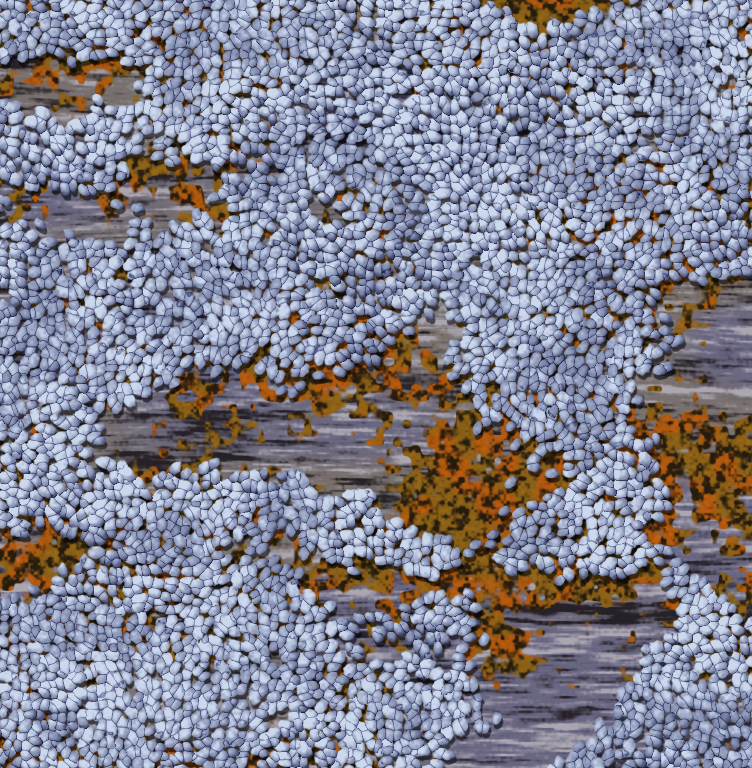
Give the GLSL for this texture, as a Shadertoy shader.

```glsl
// Pale blue lichen and ochre moss growing over weathered, horizontally grained wood.

const float LOBE_CELLS = 80.0;      // lichen lobes per canvas height
const float LICHEN_BIAS = 0.10;     // higher spreads the lichen
const float MOSS_LEVEL = 0.49;      // lower spreads the moss
const vec2 LIGHT_DIR = vec2(-0.45, 0.89);
const vec2 SHADOW_SHIFT = vec2(-0.002, 0.006);

const vec3 LICHEN_DEEP = vec3(0.14, 0.15, 0.24);
const vec3 LICHEN_SHADE = vec3(0.32, 0.35, 0.51);
const vec3 LICHEN_MID = vec3(0.54, 0.58, 0.71);
const vec3 LICHEN_PALE = vec3(0.80, 0.85, 0.93);
const vec3 WOOD_DARK = vec3(0.15, 0.13, 0.15);
const vec3 WOOD_GREY = vec3(0.47, 0.44, 0.43);
const vec3 WOOD_VIOLET = vec3(0.41, 0.40, 0.51);
const vec3 WOOD_PALE = vec3(0.67, 0.65, 0.69);
const vec3 MOSS_DARK = vec3(0.16, 0.12, 0.06);
const vec3 MOSS_OCHRE = vec3(0.49, 0.34, 0.08);
const vec3 MOSS_RUST = vec3(0.62, 0.31, 0.05);

float hash(vec2 p) {
    vec3 q = fract(p.xyx * 0.1031);
    q += dot(q, q.yzx + 33.33);
    return fract((q.x + q.y) * q.z);
}

float noise(vec2 p) {
    vec2 i = floor(p), f = fract(p);
    f = f * f * (3.0 - 2.0 * f);
    return mix(mix(hash(i), hash(i + vec2(1, 0)), f.x),
               mix(hash(i + vec2(0, 1)), hash(i + vec2(1, 1)), f.x), f.y);
}

float fbm(vec2 p) {
    float sum = 0.0, amp = 0.5;
    for (int i = 0; i < 5; i++) {
        sum += amp * noise(p);
        p = mat2(1.6, 0.9, -0.9, 1.6) * p + 17.3;
        amp *= 0.55;
    }
    return sum / 1.055;
}

// Positive where lichen grows: dense above, open around the lower centre
float lichenField(vec2 p) {
    vec2 c = (p - vec2(0.48, 0.36)) / vec2(0.27, 0.19);
    float openCentre = exp(-dot(c, c));
    float upper = smoothstep(0.55, 0.75, p.y);
    return (fbm(p * vec2(4.5, 7.0) + 41.7) - 0.5) * 1.6
         + LICHEN_BIAS + 0.13 * upper - 0.24 * openCentre;
}

// Overlapping lobes; returns tone in x and coverage in y
vec2 lichen(vec2 p) {
    vec2 g = p * LOBE_CELLS, cell = floor(g);
    float ragged = 0.35 * (noise(g * 2.6) - 0.5);
    float top = -1.0, under = -1.0, tone = 0.0, nearest = 2.0;
    for (int j = -1; j <= 1; j++)
    for (int i = -1; i <= 1; i++) {
        vec2 c = cell + vec2(i, j);
        float rnd = hash(c + 7.1), order = hash(c + 91.7);
        vec2 centre = c + 0.5 + 0.8 * (vec2(hash(c), hash(c + 33.9)) - 0.5);
        if (lichenField(centre / LOBE_CELLS) < 0.09 * (rnd - 0.5) || order < 0.05) continue;
        float angle = 5.0 * noise(c * 0.16) + 1.6 * rnd;
        vec2 axis = vec2(cos(angle), sin(angle)), off = g - centre;
        vec2 q = vec2(dot(off, axis), dot(off, vec2(-axis.y, axis.x)));
        q /= mix(0.56, 0.80, rnd) * vec2(1.18, 0.82);
        float d = length(q) + ragged;
        nearest = min(nearest, d);
        float height = 0.7 * order + 0.9 * (1.0 - d);
        if (d < 1.1 && height > top) {
            under = top;
            top = height;
            tone = 0.82 + 0.26 * dot(off, LIGHT_DIR) + 0.14 * q.x
                 - 0.24 * d * d + 0.26 * (rnd - 0.5);
        } else if (d < 1.1) under = max(under, height);
    }
    float crevice = 1.0 - smoothstep(0.0, 0.24, top - under);
    float soft = 0.06 + LOBE_CELLS / iResolution.y;
    return vec2(tone - 0.34 * crevice, 1.0 - smoothstep(1.0 - soft, 1.0 + soft, nearest));
}

vec3 lichenColor(float tone) {
    vec3 col = mix(LICHEN_DEEP, LICHEN_SHADE, smoothstep(0.0, 0.36, tone));
    col = mix(col, LICHEN_MID, smoothstep(0.33, 0.66, tone));
    return mix(col, LICHEN_PALE, smoothstep(0.62, 0.98, tone));
}

vec3 wood(vec2 p) {
    p.y += 0.012 * noise(p * vec2(5.0, 9.0));
    float grain = 0.45 * noise(p * vec2(11.0, 130.0)) + 0.40 * noise(p * vec2(38.0, 310.0))
                + 0.35 * noise(p * vec2(4.0, 24.0)) + 0.12 * noise(p * 260.0);
    vec3 body = mix(WOOD_GREY, WOOD_VIOLET, smoothstep(0.3, 0.65, noise(p * vec2(4.0, 9.0) + 5.0)));
    vec3 col = mix(WOOD_DARK, body, smoothstep(0.36, 0.66, grain));
    return mix(col, WOOD_PALE, smoothstep(0.68, 0.98, grain));
}

vec3 moss(vec2 p) {
    float grain = 0.6 * noise(p * 125.0) + 0.4 * noise(p * 260.0 + 8.0);
    vec3 lit = mix(MOSS_OCHRE, MOSS_RUST, smoothstep(0.4, 0.7, noise(p * 38.0 + 3.0)));
    return mix(MOSS_DARK, lit, smoothstep(0.24, 0.58, grain)) * (0.85 + 0.4 * grain);
}

void mainImage(out vec4 fragColor, in vec2 fragCoord) {
    vec2 p = fragCoord / iResolution.y;

    // Wood with broken moss cushions
    float growth = fbm(p * vec2(6.0, 9.0) + 12.4) + 0.34 * (noise(p * 85.0) - 0.5);
    vec3 col = mix(wood(p), moss(p), smoothstep(-0.035, 0.035, growth - MOSS_LEVEL));

    // Shadow cast below the lichen, then the lobes themselves
    col *= 1.0 - 0.58 * lichen(p + SHADOW_SHIFT).y;
    vec2 lobes = lichen(p);
    float tone = lobes.x + 0.26 * (noise(p * 17.0) - 0.5) + 0.20 * (noise(p * 240.0) - 0.5);
    col = mix(col, lichenColor(tone), lobes.y);
    fragColor = vec4(col, 1.0);
}
```
